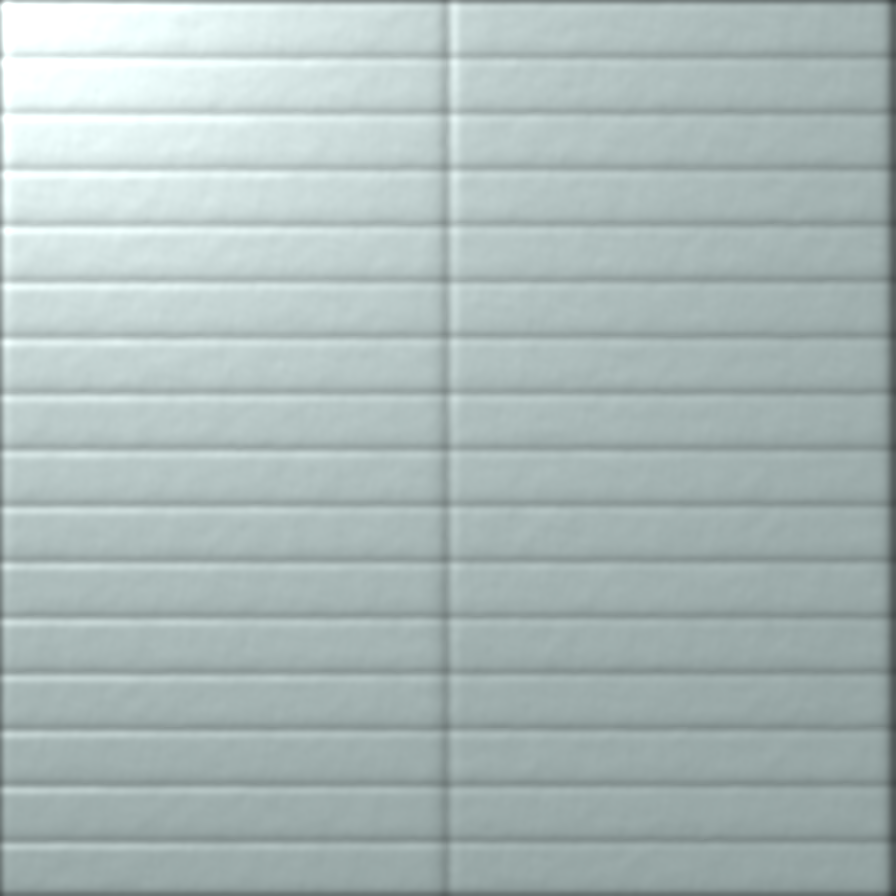
A WebGL 1 fragment shader for this texture:

```glsl
precision highp float;
// Glazed wall tiles: a grid of 2 by 16 long tiles with soft recessed seams.
// Light falls from the upper left: a glow fades across the wall, each tile has
// a lit upper left rim and a shaded lower right one, and noise dimples the glaze.

uniform vec2 u_resolution;

const vec2 TILE_COUNT = vec2(2.0, 16.0);
const vec2 SEAM_SHIFT = vec2(-0.0025, -0.0005); // seam offset from the grid
const vec3 TINT = vec3(0.0, 0.060, 0.056);      // cool cast of the glaze
const float SHADE_LEVEL = 0.55;                 // brightness far from the light
const float GLOW_LEVEL = 0.54;
const float GLOW_FALLOFF = 2.0;
const vec2 GLOW_STRETCH = vec2(0.90, 1.10);
const vec2 SEAM_WIDTH = vec2(0.0062, 0.0052);   // upright, level seams
const vec2 SEAM_DEPTH = vec2(0.125, 0.125);
const float SHOULDER_WIDTH = 0.010;
const float SHOULDER_DEPTH = 0.040;
const vec2 RIM_OFFSET = vec2(0.0095, 0.0075);
const vec2 RIM_WIDTH = vec2(0.0065, 0.0052);
const vec2 RIM_LEVEL = vec2(0.13, 0.135);
const vec2 RIM_FALLOFF = vec2(1.8, 1.7);
const float DIMPLE_SCALE = 46.0;
const float DIMPLE_LEVEL = 0.055;
const float SEAM_WOBBLE = 0.0004;
const float TILE_VARIATION = 0.006;

float hash(vec2 p) {
  p = fract(p * vec2(0.1031, 0.1137));
  p += dot(p, p.yx + 33.33);
  return fract((p.x + p.y) * p.x * 17.13);
}

float noise(vec2 p) {
  vec2 i = floor(p);
  vec2 f = fract(p);
  f = f * f * f * (f * (f * 6.0 - 15.0) + 10.0);
  return mix(mix(hash(i), hash(i + vec2(1.0, 0.0)), f.x),
             mix(hash(i + vec2(0.0, 1.0)), hash(i + 1.0), f.x), f.y);
}

// Height of the uneven glaze, three turned octaves
float glazeHeight(vec2 p) {
  float height = 0.0;
  float weight = 0.5;
  for (int i = 0; i < 3; i++) {
    height += weight * noise(p);
    p = mat2(1.5, 1.1, -1.1, 1.5) * p + 17.3;
    weight *= 0.5;
  }
  return height;
}

vec2 bell(vec2 d, vec2 width) {
  return exp(-d * d / (width * width));
}

void main() {
  // Both axes run away from the light: x to the right, y downward
  vec2 pos = gl_FragCoord.xy / u_resolution;
  pos.y = 1.0 - pos.y;

  // Signed distance to the nearest seam on each axis
  vec2 wobble = vec2(noise(pos * 40.0), noise(pos * 40.0 + 71.0)) - 0.5;
  vec2 grid = (pos - SEAM_SHIFT + wobble * SEAM_WOBBLE) * TILE_COUNT;
  vec2 seamDist = (fract(grid + 0.5) - 0.5) / TILE_COUNT;

  // Wide glow and slight differences between tiles
  float glow = exp(-GLOW_FALLOFF * length(pos * GLOW_STRETCH));
  float light = SHADE_LEVEL + GLOW_LEVEL * glow;
  light += TILE_VARIATION * (hash(floor(grid) + 5.0) - 0.5);

  // Dimples lit from the upper left
  vec2 glaze = pos * DIMPLE_SCALE + floor(grid) * 7.0;
  float slope = glazeHeight(glaze + vec2(0.22, 0.32)) - glazeHeight(glaze);
  light += DIMPLE_LEVEL * slope * (0.7 + glow);

  // Lit rims, fading along each seam
  vec2 rim = bell(seamDist - RIM_OFFSET, RIM_WIDTH);
  vec2 rimLight = RIM_LEVEL * exp(-RIM_FALLOFF * pos.yx);
  rimLight *= 0.85 + 0.3 * noise(pos * 30.0 + 13.0);
  light += dot(rim, rimLight);

  // Shaded seams, shoulders and the darker outer border
  vec2 shade = SEAM_DEPTH * bell(seamDist, SEAM_WIDTH);
  shade += SHOULDER_DEPTH * bell(seamDist + 0.006, vec2(SHOULDER_WIDTH));
  vec2 farEdge = bell(1.0 - pos, vec2(0.0085, 0.0060)) * vec2(0.38, 0.20);
  vec2 nearEdge = bell(pos, vec2(0.0045)) * vec2(0.20, 0.24);
  vec2 keep = (1.0 - shade) * (1.0 - farEdge) * (1.0 - nearEdge);

  vec3 color = (vec3(light) + TINT) * keep.x * keep.y;
  gl_FragColor = vec4(clamp(color, 0.0, 1.0), 1.0);
}
```
